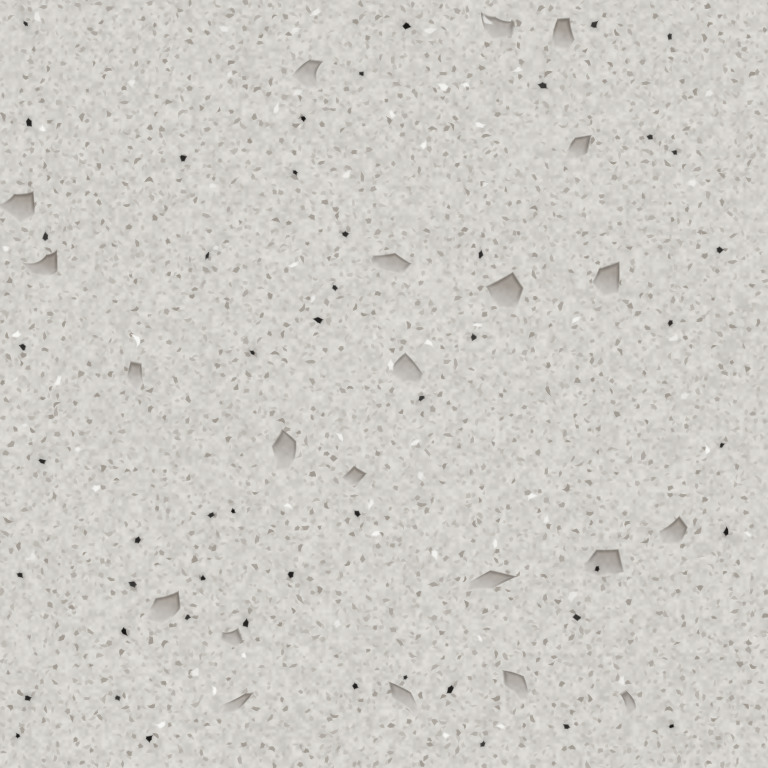
Write a WebGL 1 fragment shader that draws this texture.

```glsl
precision highp float;
// Pale engineered quartz: fine grey grains, white and black specks, a few shaded stone chips.
uniform vec2 u_resolution;

vec3 hash3(vec2 p) {
  vec3 q = fract(p.xyx * vec3(0.1031, 0.1030, 0.0973));
  q += dot(q, q.yxz + 33.33);
  return fract((q.xxy + q.yzz) * q.zyx);
}

float valueNoise(vec2 p) {
  vec2 cell = floor(p), f = fract(p);
  f = f * f * (3.0 - 2.0 * f);
  float low = mix(hash3(cell).x, hash3(cell + vec2(1, 0)).x, f.x);
  float high = mix(hash3(cell + vec2(0, 1)).x, hash3(cell + vec2(1, 1)).x, f.x);
  return mix(low, high, f.y);
}

// Distance to a bent, stretched pentagon with randomly placed sides.
float shardDistance(vec2 q, float radius, float stretch, float bend, vec2 seed) {
  q.y += bend * q.x * q.x / radius;
  q *= vec2(1.0 / stretch, stretch);
  float d = -radius;
  for (int k = 0; k < 5; k++) {
    vec3 h = hash3(seed + float(k) * 7.3);
    float a = (float(k) + 0.6 * h.x) * 1.2566;
    d = max(d, dot(q, vec2(cos(a), sin(a))) - radius * mix(0.6, 1.0, h.y));
  }
  return d;
}

// Nearest scattered shard: x = distance, y = random tone, zw = offset in radii.
vec4 scatter(vec2 p, float cells, float density, float radius, float stretch, float bend, float seed) {
  vec4 nearest = vec4(1.0, 0.0, 0.0, 0.0);
  vec2 home = floor(p * cells);
  for (int j = -1; j <= 1; j++) {
    for (int i = -1; i <= 1; i++) {
      vec2 cell = home + vec2(float(i), float(j));
      vec3 place = hash3(cell + seed);
      vec3 form = hash3(cell + seed + 57.7);
      if (place.z < density) {
        vec2 offset = p - (cell + 0.1 + 0.8 * place.xy) / cells;
        float a = form.x * 6.2832;
        vec2 q = mat2(cos(a), -sin(a), sin(a), cos(a)) * offset;
        float r = radius * mix(0.65, 1.15, form.y);
        float s = mix(1.0, stretch, fract(form.y * 13.0));
        float d = shardDistance(q, r, s, bend * (form.z - 0.5), cell + seed + 91.0);
        if (d < nearest.x) nearest = vec4(d, form.z, offset / r);
      }
    }
  }
  return nearest;
}

float cover(float d, float blur) {
  float w = max(blur, 0.7 / u_resolution.y);
  return 1.0 - smoothstep(-w, w, d);
}

void main() {
  vec2 p = gl_FragCoord.xy / u_resolution.y;

  // Mottled ground
  float mottle = 0.5 * valueNoise(p * 110.0) + 0.5 * valueNoise(p * 230.0 + 40.0) - 0.5;
  float cloud = valueNoise(p * 7.0 + 11.0) - 0.5;
  vec3 color = vec3(0.828, 0.819, 0.799) + 0.13 * mottle + 0.008 * cloud;

  // Faint light and dark grains
  vec4 pale = scatter(p, 75.0, 0.4, 0.0036, 1.4, 0.4, 13.0);
  color = mix(color, vec3(0.865, 0.856, 0.838), 0.7 * cover(pale.x, 0.0014));
  vec4 faint = scatter(p, 85.0, 0.5, 0.0030, 1.5, 0.4, 131.0);
  color = mix(color, vec3(0.745, 0.728, 0.705), 0.75 * cover(faint.x, 0.0013));

  // Distinct grey grains
  vec4 grain = scatter(p, 58.0, 0.55, 0.0037, 1.5, 0.6, 257.0);
  vec3 grainColor = mix(vec3(0.60, 0.575, 0.54), vec3(0.74, 0.725, 0.70), grain.y);
  color = mix(color, grainColor, 0.9 * cover(grain.x, 0.0012));

  // Stone chips, dark under the upper rim and fading to the ground below
  vec4 chip = scatter(p, 7.0, 0.42, 0.021, 1.65, 0.9, 402.0);
  float height = smoothstep(-1.0, 1.0, chip.w + 0.3 * chip.z);
  vec3 chipColor = mix(vec3(0.78, 0.77, 0.755), vec3(0.61, 0.58, 0.55), height * mix(0.55, 1.1, chip.y));
  float rim = smoothstep(-0.006, 0.0, chip.x);
  chipColor -= 0.16 * rim * smoothstep(0.1, 0.9, height);
  chipColor += 0.07 * rim * (1.0 - smoothstep(0.1, 0.5, height)) + 0.07 * mottle;
  color = mix(color, chipColor, 0.95 * cover(chip.x, 0.0016));

  // White flecks
  vec4 white = scatter(p, 15.0, 0.32, 0.0048, 1.5, 0.6, 523.0);
  color = mix(color, vec3(0.97, 0.97, 0.96), mix(0.5, 1.0, white.y) * cover(white.x, 0.0018));

  // Black specks with a faint halo
  vec4 black = scatter(p, 14.0, 0.22, 0.0042, 1.25, 0.3, 677.0);
  color *= 1.0 - 0.12 * exp(-max(black.x, 0.0) * 350.0);
  color = mix(color, vec3(0.09, 0.085, 0.08), mix(0.75, 1.0, black.y) * cover(black.x, 0.0013));

  gl_FragColor = vec4(color, 1.0);
}
```
